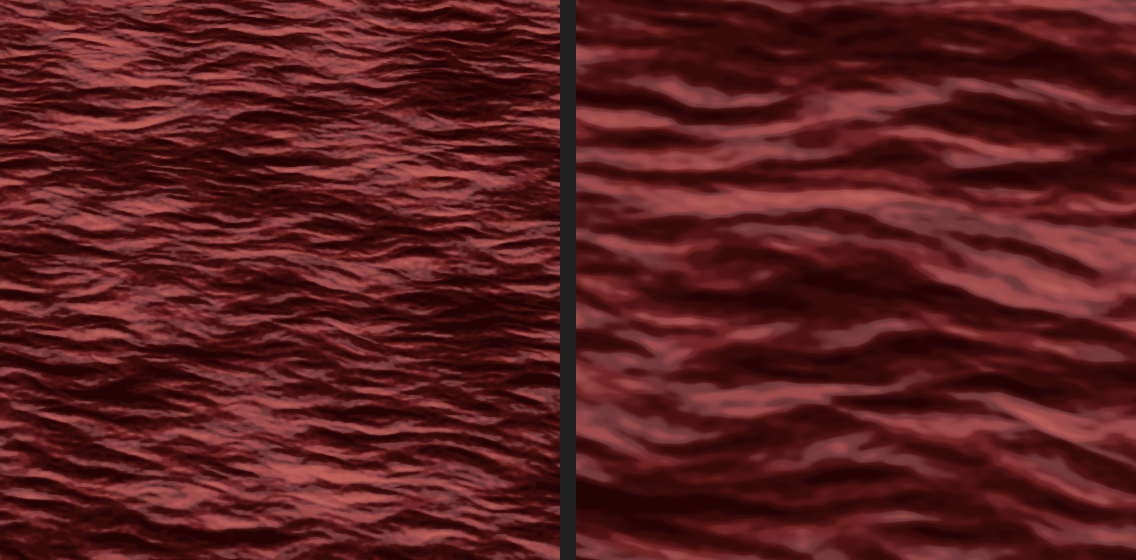
Left, the full canvas; right, a detail of the centre.
Write a Shadertoy shader that draws this texture.

```glsl
// Dusk-red rippled water: braided, flattened wavelets with lit backs and dark faces.

const vec3 ABYSS = vec3(0.14, 0.01, 0.02);
const vec3 DEEP  = vec3(0.22, 0.04, 0.04);
const vec3 WINE  = vec3(0.31, 0.07, 0.07);
const vec3 RED   = vec3(0.44, 0.14, 0.14);
const vec3 ROSE  = vec3(0.45, 0.22, 0.23);
const vec3 CORAL = vec3(0.62, 0.29, 0.29);
const vec3 GLOW  = vec3(0.74, 0.37, 0.34);

const vec2  WAVE_FREQ    = vec2(6.2, 19.0);   // cells across and up the canvas
const vec2  RIPPLE_FREQ  = vec2(11.5, 36.0);
const vec2  CHOP_FREQ    = vec2(24.0, 72.0);
const vec2  SWELL_FREQ   = vec2(2.2, 5.5);
const vec2  PATCH_FREQ   = vec2(4.3, 13.0);
const vec2  GRAIN_FREQ   = vec2(75.0, 130.0);
const float TILT         = 0.08;    // crests sink towards the right
const float PERSPECTIVE  = 0.32;    // wavelets shrink towards the top
const float SOFTNESS     = 0.0038;  // half width of a crest edge
const float CREST_ROUND  = 0.045;
const float TONE_SPREAD  = 0.73;    // deviation of the summed tone

uint scramble(uint n) {
    n = n * 747796405u + 2891336453u;
    n = ((n >> ((n >> 28u) + 4u)) ^ n) * 277803737u;
    return (n >> 22u) ^ n;
}

// Random unit gradient of a lattice point
vec2 latticeGradient(vec2 cell) {
    uvec2 c = uvec2(ivec2(cell));
    float angle = float(scramble(c.x + scramble(c.y)) & 65535u) * 6.2831853 / 65536.0;
    return vec2(cos(angle), sin(angle));
}

float gradientNoise(vec2 p) {
    vec2 cell = floor(p), f = p - cell;
    vec2 w = f * f * f * (f * (f * 6.0 - 15.0) + 10.0);
    vec2 e = vec2(1.0, 0.0);
    float a = dot(latticeGradient(cell), f);
    float b = dot(latticeGradient(cell + e.xy), f - e.xy);
    float c = dot(latticeGradient(cell + e.yx), f - e.yx);
    float d = dot(latticeGradient(cell + e.xx), f - e.xx);
    return mix(mix(a, b, w.x), mix(c, d, w.x), w.y);
}

// Height with sharp crests where the noise crosses zero
float crestHeight(vec2 p) {
    float n = gradientNoise(p);
    return -sqrt(n * n + CREST_ROUND * CREST_ROUND);
}

// Light on the far side of each crest, shade on the near side
float slopeLight(vec2 p, vec2 freq, float seed) {
    vec2 q = p * freq + seed;
    float reach = SOFTNESS * freq.y;
    vec2 up = vec2(0.0, reach);
    return (crestHeight(q - up) - crestHeight(q + up)) / (2.0 * reach);
}

// Colour ramp placed by the share of area below each tone
vec3 waterColour(float share, float sheen) {
    vec3 middle = mix(RED, ROSE, sheen);
    vec3 colour = mix(ABYSS, DEEP, smoothstep(0.04, 0.20, share));
    colour = mix(colour, WINE, smoothstep(0.24, 0.46, share));
    colour = mix(colour, middle, smoothstep(0.46, 0.70, share));
    colour = mix(colour, CORAL, smoothstep(0.72, 0.91, share));
    return mix(colour, GLOW, smoothstep(0.91, 1.0, share));
}

void mainImage(out vec4 fragColor, in vec2 fragCoord) {
    vec2 uv = fragCoord / iResolution.y;

    // Mild perspective, tilt and slow bending of the rows
    vec2 p = vec2((uv.x - 0.5) * (1.0 + PERSPECTIVE * uv.y),
                  uv.y * (1.0 + PERSPECTIVE * uv.y) + TILT * uv.x);
    p.y += 0.022 * gradientNoise(p * vec2(4.0, 6.0) + 31.7);
    p.y += 0.008 * gradientNoise(p * vec2(13.0, 20.0) + 57.3);

    // Three sizes of wavelet, the smaller ones sheared off the larger
    float tone = 0.84 * slopeLight(p, WAVE_FREQ, 11.3);
    tone += 0.66 * slopeLight(p + vec2(0.0, 0.05 * p.x), RIPPLE_FREQ, 73.9);
    tone += 0.36 * slopeLight(p - vec2(0.0, 0.04 * p.x), CHOP_FREQ, 141.1);

    // Broad light and dark patches, then faint grain
    tone += 1.35 * gradientNoise(p * SWELL_FREQ + 203.5);
    tone += 1.20 * gradientNoise(p * PATCH_FREQ + 251.8);
    tone += 0.38 * gradientNoise(p * GRAIN_FREQ + 307.2);
    tone += mix(-0.14, 0.20, uv.y);

    float share = 0.5 + 0.5 * tanh(0.8 * tone / TONE_SPREAD);
    float sheen = smoothstep(-0.25, 0.12, gradientNoise(p * vec2(9.0, 30.0) + 401.6));
    fragColor = vec4(waterColour(share, sheen), 1.0);
}
```
